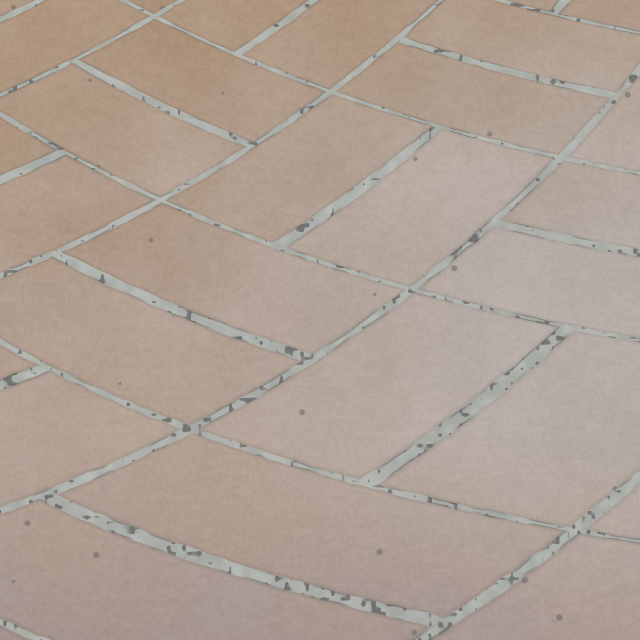
A three.js fragment shader for this texture:

```glsl
// Terracotta basket-weave paving seen at a slant, with curved, worn pale mortar joints.
varying vec2 vUv;

const vec3 CLAY_WARM = vec3(0.675, 0.575, 0.480);
const vec3 CLAY_MID = vec3(0.700, 0.628, 0.578);
const vec3 CLAY_PALE = vec3(0.715, 0.683, 0.662);
const vec3 CLAY_SHADE = vec3(0.630, 0.565, 0.550);
const vec3 MORTAR_PALE = vec3(0.725, 0.735, 0.715);
const vec3 MORTAR_DARK = vec3(0.400, 0.395, 0.395);

float hash(vec2 p) {
  vec3 q = fract(p.xyx * vec3(0.1031, 0.1030, 0.0973));
  q += dot(q, q.yzx + 33.33);
  return fract((q.x + q.y) * q.z);
}

float noise(vec2 p) {
  vec2 i = floor(p), f = fract(p);
  f = f * f * (3.0 - 2.0 * f);
  return mix(mix(hash(i), hash(i + vec2(1.0, 0.0)), f.x),
             mix(hash(i + vec2(0.0, 1.0)), hash(i + 1.0), f.x), f.y);
}

float fbm(vec2 p) {
  float sum = 0.0, amp = 0.5;
  for (int i = 0; i < 4; i++) {
    sum += amp * noise(p);
    p = p * 2.03 + 17.3;
    amp *= 0.5;
  }
  return sum;
}

// Perspective count of lines above or below a reference curve
float lineIndex(float offset, float spacing, float shrink) {
  return offset / (spacing + shrink * offset);
}

// Canvas position (y down) to floor coordinates, one unit per pair of bricks
vec2 floorCoords(vec2 p) {
  float x = p.x, x2 = x * x, x4 = x2 * x2;
  float riseCurve = 0.798 - x * (0.341 + 0.289 * x + 0.061 * x4);
  float fallCurve = 0.178 + x * (0.625 - 0.391 * x + 0.130 * x2 - 0.010 * x4 * x);
  float u = 2.0 + lineIndex(p.y - riseCurve, 0.422 + 0.065 * x + 0.053 * x4, 0.15);
  float v = 1.0 + lineIndex(p.y - fallCurve, 0.323 - 0.065 * x + 0.027 * x2, 0.093);
  return vec2(u, v);
}

// Depth into the mortar (positive inside); the split turns in alternate squares
float jointDepth(vec2 f, float turned, float swell) {
  vec2 edge = min(f, 1.0 - f);
  float split = abs(mix(f.y, f.x, turned) - 0.5);
  float seams = max(0.016 - edge.x, 0.013 - edge.y);
  return max(seams, 0.025 - split) + swell;
}

// Clay lit from the right, warmer at the far end, duller at the near left
vec3 clayColor(vec2 p, vec2 brick) {
  float blotch = fbm(p * 7.0 + brick * 3.1) - 0.47;
  float warm = smoothstep(0.62, -0.05, p.y + 0.28 * p.x + 0.25 * blotch);
  float glow = smoothstep(0.75, 0.05, length((p - vec2(1.0, 0.52)) * vec2(0.9, 1.15)));
  float shade = smoothstep(0.66, 1.02, p.y - 0.10 * p.x + 0.3 * blotch);
  vec3 color = mix(CLAY_MID, CLAY_WARM, warm);
  color = mix(color, CLAY_PALE, 0.9 * glow);
  color = mix(color, CLAY_SHADE, 0.75 * shade);
  color += (hash(brick * 2.0 + 11.0) - 0.5) * vec3(0.014, 0.020, 0.026);
  return color + blotch * vec3(0.045, 0.055, 0.065);
}

// Sparse dark pits, one chance per scatter cell
float pits(vec2 p, float density) {
  vec2 q = p * density, id = floor(q);
  vec2 center = 0.2 + 0.6 * vec2(hash(id + 3.0), hash(id + 8.0));
  float radius = 0.03 + 0.05 * hash(id + 21.0);
  float present = step(0.93, hash(id + 40.0));
  return present * smoothstep(radius + 0.04, radius - 0.02, length(fract(q) - center));
}

// Pale filler with crumbled dark flecks and grimy rims
vec3 mortarColor(vec2 p, float depth) {
  float patches = smoothstep(0.35, 0.75, noise(p * 13.0 + 5.0));
  float grime = 0.5 * patches + 0.22 * smoothstep(0.7, 1.6, p.x + p.y);
  float fleck = smoothstep(0.83 - 0.35 * grime, 0.98 - 0.25 * grime, noise(p * 125.0));
  float rim = smoothstep(0.010, 0.001, depth) * smoothstep(0.42, 0.75, noise(p * 32.0 + 9.0));
  vec3 color = MORTAR_PALE - 0.07 * noise(p * 70.0) * vec3(1.0, 0.9, 1.0);
  return mix(color, MORTAR_DARK, clamp(0.75 * fleck + 0.6 * rim + 0.12 * grime, 0.0, 0.85));
}

void main() {
  vec2 p = vec2(vUv.x, 1.0 - vUv.y);
  vec2 g = floorCoords(p);
  vec2 cell = floor(g), f = fract(g);
  float turned = mod(cell.x + cell.y, 2.0);
  vec2 brick = cell * 2.0 + step(0.5, f) * vec2(turned, 1.0 - turned);

  float swell = (noise(p * 55.0) - 0.5) * 0.007 + (noise(p * 6.0) - 0.5) * 0.004;
  float depth = jointDepth(f, turned, swell);

  // Brick faces with fine grain and a slight soiled border
  vec3 color = clayColor(p, brick);
  color += (noise(p * 230.0) - 0.5) * 0.028 + (noise(p * vec2(60.0, 130.0)) - 0.5) * 0.016;
  color *= 1.0 - 0.07 * smoothstep(-0.018, 0.0, depth);
  color = mix(color, MORTAR_DARK, 0.55 * pits(p, 18.0));

  color = mix(color, mortarColor(p, depth), smoothstep(-0.003, 0.004, depth));
  gl_FragColor = vec4(color, 1.0);
}
```
